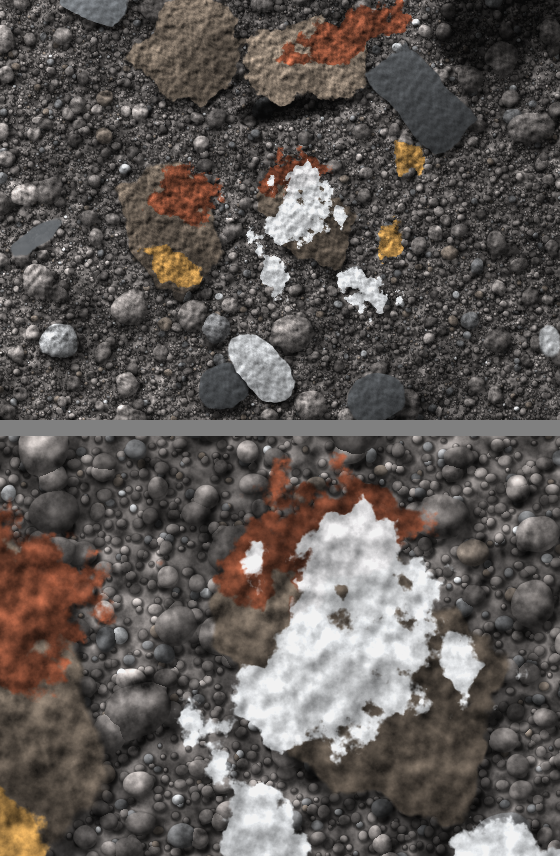
Top: the whole. Bottom: its middle third, enlarged.
Write a WebGL 2 fragment shader that draws this texture.

```glsl
#version 300 es
precision highp float;
// Crumbly grey soil with pebbles, rusty rocks, white crusts and ochre flakes.
// Layers of lit domes make the grains; noise-warped ellipses and slabs make
// the larger rocks and the mineral stains over them.
uniform vec2 u_resolution;
out vec4 fragColor;

const vec3 SOIL = vec3(1.03, 0.99, 0.97);
const vec3 RUST = vec3(0.42, 0.23, 0.16);
const vec3 OCHRE = vec3(0.66, 0.50, 0.27);
const vec3 CRUST = vec3(0.80, 0.81, 0.82);
const vec3 SLATE = vec3(0.29, 0.30, 0.31);
const vec3 CLAY = vec3(0.49, 0.44, 0.39);

float hash(vec2 p) {
  vec3 v = fract(p.xyx * 0.1031);
  v += dot(v, v.yzx + 33.33);
  return fract((v.x + v.y) * v.z);
}

float noise(vec2 p) {
  vec2 i = floor(p), f = fract(p);
  f = f * f * (3.0 - 2.0 * f);
  return mix(mix(hash(i), hash(i + vec2(1, 0)), f.x),
             mix(hash(i + vec2(0, 1)), hash(i + vec2(1, 1)), f.x), f.y);
}

float fbm(vec2 p) {
  float sum = 0.0, amp = 0.5;
  for (int i = 0; i < 5; i++) {
    sum += amp * noise(p);
    p = mat2(1.6, 1.2, -1.2, 1.6) * p + 7.3;
    amp *= 0.5;
  }
  return sum;
}

// One sheet of lit pebbles with soft contact shadows
void pebbles(inout vec3 col, vec2 p, float scale, float density, float grit) {
  vec2 g = p * scale;
  float pixel = scale / u_resolution.y;
  float top = 0.0, shadow = 0.0, cover = 0.0, light = 0.0, id = 0.0;
  for (int k = 0; k < 9; k++) {
    vec2 c = floor(g) + vec2(k % 3 - 1, k / 3 - 1);
    if (hash(c + scale) > density) continue;
    float radius = mix(0.28, 0.68, hash(c + 53.9));
    vec2 q = (g - c - vec2(hash(c + 11.7), hash(c + 37.1))) / radius;
    q *= vec2(mix(0.85, 1.3, hash(c + 71.3)), 1.1);
    float d = length(q), z = sqrt(max(1.0 - d * d, 0.0));
    shadow = max(shadow, 1.0 - smoothstep(0.8, 1.5, length(q + vec2(-0.15, 0.25))));
    if (z * radius > top) {
      top = z * radius;
      cover = 1.0 - smoothstep(1.0 - 1.5 * pixel / radius, 1.0, d);
      light = 0.45 + 0.9 * max(dot(vec3(q, z), vec3(-0.33, 0.6, 0.73)), 0.0);
      id = hash(c + 91.4);
    }
  }
  vec3 tint = SOIL * mix(0.27, 0.49, fract(id * 17.0));
  tint = mix(tint, CLAY * 0.8, step(0.93, id) * 0.7);
  tint = mix(tint, SLATE * 1.2, step(id, 0.1) * 0.7);
  tint = mix(tint, CRUST * 0.8, step(0.985, id));
  col = mix(col * (1.0 - 0.5 * shadow), tint * light * grit, cover * 0.88);
}

// Positive inside an ellipse (square = 0) or a slab (square = 1)
float field(vec2 d, vec2 r, float angle, float square) {
  vec2 axis = vec2(cos(angle), sin(angle));
  vec2 q = vec2(dot(d, axis), dot(d, vec2(-axis.y, axis.x))) / r;
  return 1.0 - mix(length(q), max(abs(q.x), abs(q.y)), square);
}

// A large lit rock with a shadow to the lower right
void rock(inout vec3 col, vec2 d, vec2 r, float angle, float square, float warp, vec3 tint) {
  float body = field(d, r, angle, square) + warp;
  float shadow = field(d + vec2(-0.01, 0.018), r, angle, square) + warp;
  float light = 0.92 + 0.25 * dot(d / r.x, vec2(-0.4, 0.8));
  col *= 1.0 - 0.6 * smoothstep(-0.12, 0.12, shadow);
  col = mix(col, tint * light, smoothstep(0.0, 0.06, body));
}

// A ragged mineral film; wear breaks it into flakes
void stain(inout vec3 col, vec2 d, vec2 r, float angle, float wear, vec3 tint) {
  float film = field(d, r, angle, 0.0) + wear;
  col = mix(col, tint, 0.93 * smoothstep(-0.04, 0.14, film));
}

void main() {
  vec2 p = gl_FragCoord.xy / u_resolution.y;
  float broad = fbm(p * 5.0) - 0.5;
  float lump = fbm(p * 15.0 + 4.0) - 0.5;
  float crumb = fbm(p * 42.0) - 0.5;
  float relief = fbm(p * 75.0) - fbm(p * 75.0 + vec2(-0.35, 0.5));
  float grit = 1.0 + 1.5 * relief + 0.5 * crumb;

  // Soil, from fine grains to sparse stones
  vec3 col = SOIL * (0.36 + 0.25 * crumb) * grit;
  float scale = 120.0, density = 0.75;
  for (int i = 0; i < 4; i++) {
    pebbles(col, p + 0.01 * float(i) * lump, scale, density, grit);
    scale *= 0.48;
    density *= 0.56;
  }
  col *= 1.13 + 0.8 * broad + 0.4 * lump - 0.14 * p.x + 0.12 * (p.y - 0.5);

  // Dark hollows
  float hollow = max(field(p - vec2(1.2, 0.94), vec2(0.2, 0.11), 0.2, 0.0),
                     field(p - vec2(0.68, 0.74), vec2(0.13, 0.03), 0.1, 0.0));
  col *= 1.0 - 0.72 * smoothstep(-0.2, 0.4, hollow + lump);

  // Rocks
  vec3 clay = CLAY * grit * (1.0 + 0.7 * lump), slate = SLATE * (0.55 + 0.45 * grit);
  vec3 crust = CRUST * (0.45 + 0.55 * grit) * (1.0 + 0.4 * crumb);
  float bend = lump * 0.5;
  rock(col, p - vec2(0.46, 0.88), vec2(0.14, 0.12), 0.2, 0.0, lump, clay * 0.85);
  rock(col, p - vec2(0.72, 0.86), vec2(0.18, 0.1), 0.15, 0.0, lump, clay * 1.1);
  rock(col, p - vec2(0.4, 0.46), vec2(0.16, 0.105), -1.2, 0.3, bend, clay * 0.83);
  rock(col, p - vec2(0.73, 0.48), vec2(0.13, 0.1), -0.6, 0.3, lump, clay * 0.75);
  rock(col, p - vec2(1.0, 0.77), vec2(0.14, 0.07), -0.85, 0.8, bend, slate);
  rock(col, p - vec2(0.53, 0.08), vec2(0.065, 0.055), 0.3, 0.1, bend, slate);
  rock(col, p - vec2(0.9, 0.05), vec2(0.07, 0.06), 0.3, 0.2, bend, slate);
  rock(col, p - vec2(0.22, 1.0), vec2(0.09, 0.05), -0.4, 0.8, bend, slate * 1.7);
  rock(col, p - vec2(0.62, 0.13), vec2(0.1, 0.055), -0.9, 0.2, bend, crust * 0.92);

  // Rust and ochre
  float wear = 1.1 * lump + 1.5 * crumb, flake = lump + 2.2 * crumb;
  vec3 rust = RUST * grit * (1.0 + crumb), ochre = OCHRE * grit * (1.0 + crumb);
  stain(col, p - vec2(0.43, 0.53), vec2(0.075, 0.065), 0.5, wear, rust);
  stain(col, p - vec2(0.7, 0.59), vec2(0.09, 0.05), 0.3, wear, rust);
  stain(col, p - vec2(0.83, 0.92), vec2(0.14, 0.06), 0.3, wear, rust);
  stain(col, p - vec2(0.41, 0.37), vec2(0.07, 0.045), -0.4, wear, ochre * 0.85);
  stain(col, p - vec2(0.93, 0.42), vec2(0.035, 0.05), -0.5, wear, ochre);
  stain(col, p - vec2(0.97, 0.62), vec2(0.04, 0.035), 0.0, wear, ochre * 0.8);

  // White crusts
  stain(col, p - vec2(0.72, 0.56), vec2(0.07, 0.045), -0.4, flake, crust);
  stain(col, p - vec2(0.71, 0.47), vec2(0.12, 0.045), 0.25, flake, crust);
  stain(col, p - vec2(0.64, 0.35), vec2(0.06, 0.035), -0.9, flake, crust);
  stain(col, p - vec2(0.88, 0.3), vec2(0.075, 0.04), -0.5, flake, crust);
  stain(col, p - vec2(1.31, 0.19), vec2(0.03, 0.045), 0.2, lump, crust * 0.8);
  stain(col, p - vec2(0.09, 0.44), vec2(0.08, 0.025), 0.6, lump, SLATE * 1.4);

  fragColor = vec4(clamp(col, 0.03, 0.95), 1.0);
}
```
